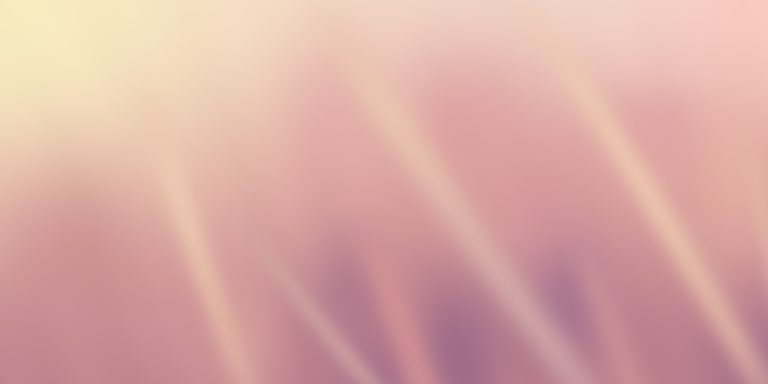
Reproduce this background procedurally as a Shadertoy shader.

```glsl
// Soft-focus meadow: blurred pale grass blades over a cream to rose to mauve haze.
#define LOW_ROSE vec3(0.74, 0.50, 0.55)
#define MID_ROSE vec3(0.86, 0.63, 0.62)
#define HIGH_PINK vec3(0.95, 0.83, 0.78)
#define CREAM vec3(0.97, 0.92, 0.75)
#define MAUVE vec3(0.60, 0.41, 0.545)
#define DUSK_PINK vec3(0.86, 0.60, 0.615)
#define STRAW vec3(0.93, 0.79, 0.69)
#define STREAK_AMOUNT 0.035

vec2 hashGradient(vec2 cell) {
    float n = fract(sin(dot(cell, vec2(127.1, 311.7))) * 43758.5);
    return vec2(cos(6.2832 * n), sin(6.2832 * n));
}

float gradientNoise(vec2 p) {
    vec2 i = floor(p), f = fract(p);
    vec2 u = f * f * f * (f * (f * 6.0 - 15.0) + 10.0);
    vec2 e = vec2(0.0, 1.0);
    float a = dot(hashGradient(i), f);
    float b = dot(hashGradient(i + e.yx), f - e.yx);
    float c = dot(hashGradient(i + e.xy), f - e.xy);
    float d = dot(hashGradient(i + e.yy), f - e.yy);
    return mix(mix(a, b, u.x), mix(c, d, u.x), u.y);
}

// Elliptical patch of blurred colour
void glow(inout vec3 col, vec2 p, vec2 centre, vec2 radius, vec3 tint, float amount) {
    vec2 q = (p - centre) / radius;
    col = mix(col, tint, amount * exp(-dot(q, q)));
}

// Curved blade from tip to root, fading out at the tip
void blade(inout vec3 col, vec2 p, vec2 tip, vec2 root, float bend,
           float width, vec3 tint, float amount) {
    float t = (tip.y - p.y) / (tip.y - root.y);
    vec2 axis = normalize(tip - root);
    float centreX = mix(tip.x, root.x, t) + 4.0 * bend * t * (1.0 - t);
    float d = (p.x - centreX) * axis.y / width;
    float fade = smoothstep(-0.12, 0.28, t) * (1.0 - smoothstep(0.85, 1.25, t));
    col = mix(col, tint, amount * fade * exp(-d * d));
}

void mainImage(out vec4 fragColor, in vec2 fragCoord) {
    vec2 p = fragCoord / iResolution.xy * vec2(2.0, 1.0);

    // Vertical haze
    vec3 col = mix(LOW_ROSE, MID_ROSE, smoothstep(0.05, 0.6, p.y));
    col = mix(col, HIGH_PINK, smoothstep(0.45, 1.05, p.y));

    // Light from the upper corners
    glow(col, p, vec2(0.0, 1.0), vec2(0.72, 0.55), CREAM, 1.0);
    glow(col, p, vec2(2.0, 1.0), vec2(0.25, 0.30), vec3(0.99, 0.78, 0.75), 0.8);
    glow(col, p, vec2(1.72, 0.83), vec2(0.13, 0.09), vec3(0.95, 0.80, 0.76), 0.5);
    glow(col, p, vec2(1.90, 0.52), vec2(0.11, 0.25), vec3(0.90, 0.70, 0.62), 0.5);

    // Rose patches between the blades
    glow(col, p, vec2(0.86, 0.70), vec2(0.12, 0.22), DUSK_PINK, 0.45);
    glow(col, p, vec2(1.21, 0.67), vec2(0.18, 0.20), DUSK_PINK, 0.6);
    glow(col, p, vec2(1.70, 0.68), vec2(0.15, 0.13), DUSK_PINK, 0.5);
    glow(col, p, vec2(1.40, 0.48), vec2(0.16, 0.17), vec3(0.83, 0.57, 0.60), 0.5);
    glow(col, p, vec2(0.17, 0.32), vec2(0.17, 0.23), vec3(0.76, 0.50, 0.53), 0.55);
    glow(col, p, vec2(0.42, 0.15), vec2(0.22, 0.22), vec3(0.83, 0.58, 0.59), 0.5);
    glow(col, p, vec2(0.64, 0.10), vec2(0.11, 0.17), vec3(0.86, 0.65, 0.62), 0.55);

    // Mauve shadows near the ground
    glow(col, p, vec2(0.90, 0.23), vec2(0.12, 0.16), MAUVE, 0.4);
    glow(col, p, vec2(0.98, 0.0), vec2(0.11, 0.11), MAUVE, 0.55);
    glow(col, p, vec2(1.20, 0.07), vec2(0.12, 0.20), MAUVE, 0.75);
    glow(col, p, vec2(1.47, 0.20), vec2(0.11, 0.17), MAUVE, 0.7);
    glow(col, p, vec2(2.0, 0.0), vec2(0.18, 0.22), MAUVE, 0.6);

    // Faint slanted streaks, stronger toward the ground
    vec2 slanted = vec2((p.x + 0.3 * p.y) * 7.0, p.y * 1.6);
    col += STREAK_AMOUNT * gradientNoise(slanted) * (1.0 - 0.7 * p.y);

    // Small background blades
    blade(col, p, vec2(0.96, 0.42), vec2(1.12, -0.05), -0.005, 0.045, vec3(0.83, 0.57, 0.58), 0.8);
    blade(col, p, vec2(1.52, 0.36), vec2(1.66, -0.05), 0.0, 0.045, vec3(0.81, 0.58, 0.60), 0.65);
    blade(col, p, vec2(0.63, 0.43), vec2(0.99, -0.03), -0.01, 0.030, vec3(0.82, 0.65, 0.63), 0.65);
    blade(col, p, vec2(1.94, 0.64), vec2(2.04, 0.20), 0.0, 0.030, vec3(0.89, 0.72, 0.65), 0.6);

    // Main pale blades, the middle one cooling toward its root
    vec3 coolStraw = mix(vec3(0.81, 0.64, 0.65), STRAW, smoothstep(0.0, 0.85, p.y));
    vec3 warmStraw = mix(vec3(0.87, 0.68, 0.63), STRAW, smoothstep(0.0, 0.5, p.y));
    blade(col, p, vec2(0.38, 0.77), vec2(0.65, -0.02), -0.012, 0.042, warmStraw, 0.85);
    blade(col, p, vec2(0.86, 0.94), vec2(1.52, -0.02), -0.01, 0.050, coolStraw, 0.85);
    blade(col, p, vec2(1.37, 1.0), vec2(1.98, 0.0), 0.01, 0.042, warmStraw, 0.8);

    fragColor = vec4(clamp(col, 0.0, 1.0), 1.0);
}
```
